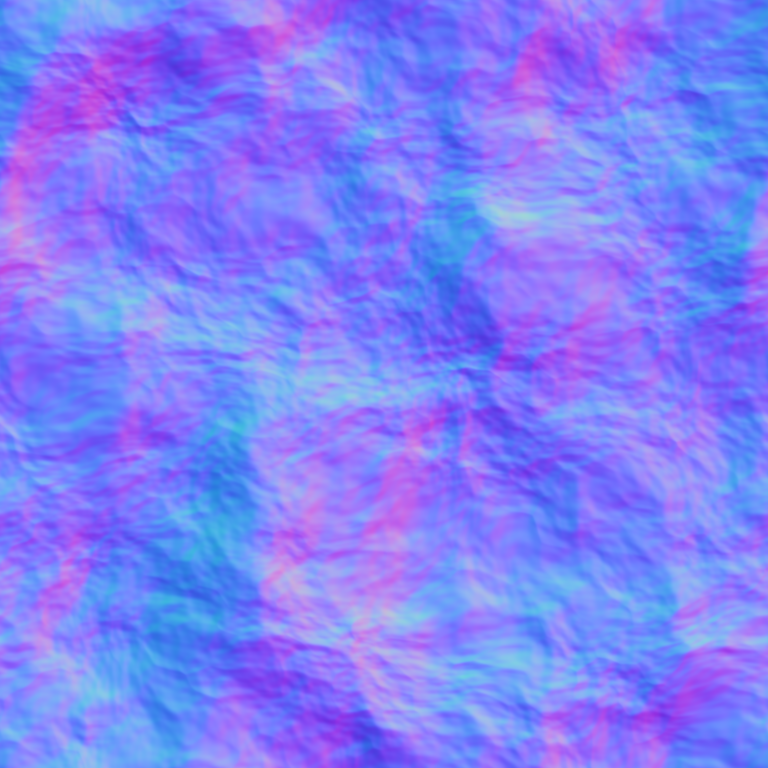
A WebGL 2 fragment shader for this texture map:

```glsl
#version 300 es
precision highp float;

uniform vec2 u_resolution;
out vec4 fragColor;

#define HOLLOW_SLOPE 0.25   // steepness of the largest hollows
#define HOLLOW_FALLOFF 0.70 // steepness kept by each smaller layer
#define HOLLOW_LAYERS 4
#define CREST_SHARPNESS 14.0
#define GRAIN_SLOPE 0.085   // steepness of every grain octave
#define GRAIN_OCTAVES 5
#define WARP 0.045
#define SAMPLE_STEP 0.0013  // half width of the slope filter

// Integer hash: lattice cell and seed to two values in 0..1
vec2 hash2(vec2 cell, int seed) {
    uvec2 v = uvec2(ivec2(cell)) + uvec2(seed * 131 + 17, seed * 71 + 5);
    v = v * 1664525u + 1013904223u;
    v.x += v.y * 1664525u;
    v.y += v.x * 1664525u;
    v ^= v >> 16u;
    v.x += v.y * 1664525u;
    v.y += v.x * 1664525u;
    v ^= v >> 16u;
    return vec2(v >> 8u) / 16777216.0;
}

float cornerSlope(vec2 cell, vec2 corner, vec2 offset, vec2 repeats, int seed) {
    vec2 direction = hash2(mod(cell + corner, repeats), seed) * 2.0 - 1.0;
    return dot(normalize(direction + 1e-4), offset - corner);
}

// Gradient noise that wraps after a whole number of repeats
float wrapNoise(vec2 p, vec2 repeats, int seed) {
    vec2 q = p * repeats;
    vec2 cell = floor(q);
    vec2 f = q - cell;
    vec2 w = f * f * f * (f * (f * 6.0 - 15.0) + 10.0);
    float low = mix(cornerSlope(cell, vec2(0, 0), f, repeats, seed),
                    cornerSlope(cell, vec2(1, 0), f, repeats, seed), w.x);
    float high = mix(cornerSlope(cell, vec2(0, 1), f, repeats, seed),
                     cornerSlope(cell, vec2(1, 1), f, repeats, seed), w.x);
    return mix(low, high, w.y);
}

// Bowls around scattered sites, meeting in slightly rounded crests
float hollows(vec2 p, vec2 repeats, int seed) {
    vec2 q = p * repeats;
    vec2 cell = floor(q);
    vec2 f = q - cell;
    float sum = 0.0;
    for (int y = -1; y <= 1; y++) {
        for (int x = -1; x <= 1; x++) {
            vec2 neighbour = vec2(x, y);
            vec2 jitter = hash2(mod(cell + neighbour, repeats), seed);
            vec2 toSite = neighbour + 0.05 + 0.9 * jitter - f;
            sum += exp(-CREST_SHARPNESS * dot(toSite, toSite));
        }
    }
    return -log(sum + 1e-12) / CREST_SHARPNESS;
}

float surfaceHeight(vec2 p) {
    // Bend the layout so crests wander
    vec2 bend = vec2(wrapNoise(p, vec2(4, 3), 1), wrapNoise(p, vec2(3, 4), 2));
    vec2 ripple = vec2(wrapNoise(p, vec2(11, 12), 3), wrapNoise(p, vec2(12, 11), 4));
    vec2 q = p + WARP * bend + 0.3 * WARP * ripple;

    // Tall large hollows, then smaller and flatter ones
    float height = 0.0;
    float slope = HOLLOW_SLOPE;
    for (int i = 0; i < HOLLOW_LAYERS; i++) {
        vec2 repeats = floor(vec2(3.0, 2.0) * pow(vec2(2.1, 2.6), vec2(i)) + 0.01);
        height += slope * hollows(q, repeats, 10 + i) / sqrt(repeats.x * repeats.y);
        slope *= HOLLOW_FALLOFF;
    }

    // Soft grain over all scales
    vec2 repeats = vec2(4.0, 5.0);
    for (int i = 0; i < GRAIN_OCTAVES; i++) {
        height += GRAIN_SLOPE * wrapNoise(q, repeats, 20 + i) / repeats.x;
        repeats *= 2.0;
    }
    return height;
}

void main() {
    vec2 uv = gl_FragCoord.xy / u_resolution;
    vec2 stepX = vec2(SAMPLE_STEP, 0.0);
    vec2 stepY = stepX.yx;

    // Slope by central differences, packed as a surface normal
    vec2 gradient = vec2(surfaceHeight(uv + stepX) - surfaceHeight(uv - stepX),
                         surfaceHeight(uv + stepY) - surfaceHeight(uv - stepY))
                    / (2.0 * SAMPLE_STEP);
    vec3 normal = normalize(vec3(-gradient, 1.0));
    fragColor = vec4(normal * 0.5 + 0.5, 1.0);
}
```
